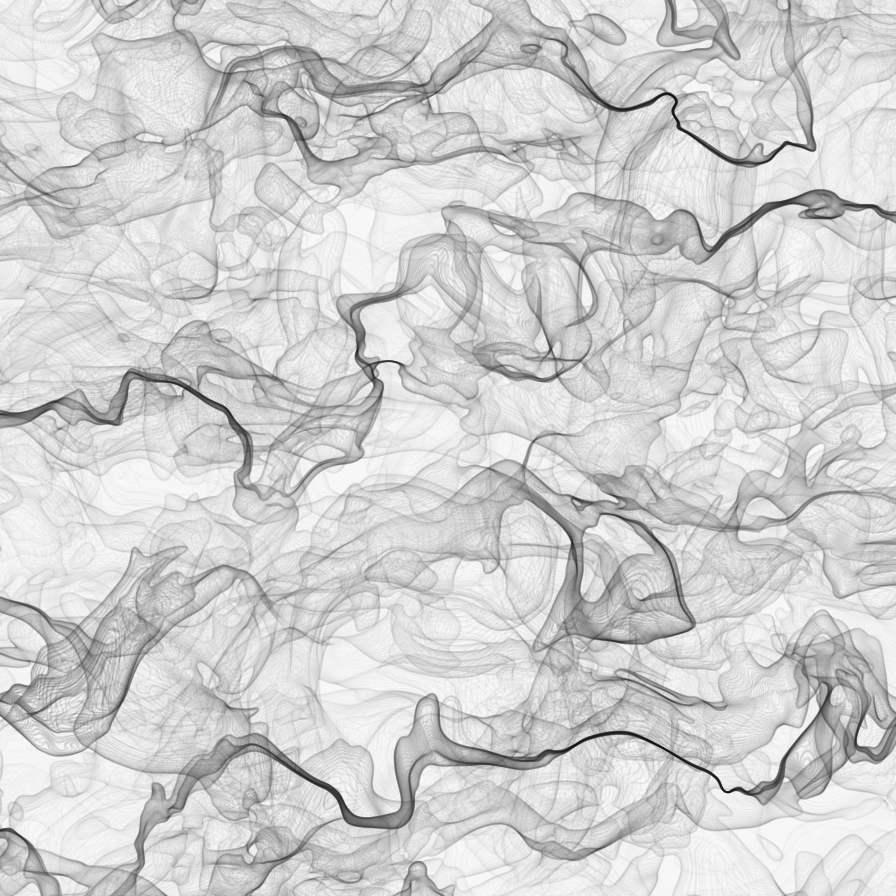
Write a three.js fragment shader that draws this texture.

```glsl
// Smoky marble: dark translucent veils of hair-thin threads on near-white paper.
// Each sheet sweeps one contour line through many phases of a warped noise field;
// the threads pile up into ropes and folds wherever neighbouring phases bunch.

varying vec2 vUv;

const int SHEETS = 5;
const int THREADS = 72;

vec4 hash4(vec2 p) {
  vec4 h = fract(p.xyxy * vec4(0.1031, 0.1030, 0.0973, 0.1099));
  h += dot(h, h.wzxy + 33.33);
  return fract((h.xxyz + h.yzzw) * h.zywx);
}

// Four independent slopes at one lattice corner, applied to the offset from it
vec4 cornerSlope(vec2 cell, vec2 offset) {
  vec4 slopeX = hash4(cell) * 2.0 - 1.0;
  vec4 slopeY = hash4(cell + 171.0) * 2.0 - 1.0;
  return slopeX * offset.x + slopeY * offset.y;
}

// Gradient noise in four channels
vec4 gradientNoise(vec2 p) {
  vec2 cell = floor(p);
  vec2 f = p - cell;
  vec2 u = f * f * f * (f * (f * 6.0 - 15.0) + 10.0);
  vec2 e = vec2(1.0, 0.0);
  vec4 low = mix(cornerSlope(cell, f), cornerSlope(cell + e, f - e), u.x);
  vec4 high = mix(cornerSlope(cell + e.yx, f - e.yx),
                  cornerSlope(cell + 1.0, f - 1.0), u.x);
  return mix(low, high, u.y);
}

vec4 fractalNoise(vec2 p) {
  vec4 total = vec4(0.0);
  float gain = 1.0;
  for (int i = 0; i < 4; i++) {
    total += gain * gradientNoise(p);
    p = mat2(1.6, 1.2, -1.2, 1.6) * p + 17.3;
    gain *= 0.47;
  }
  return total;
}

// x: height whose whole-number contours run mostly across; yzw: sway by phase
vec4 threadField(vec2 p, vec2 seed, float spread) {
  vec4 bend = gradientNoise(p * 4.2 + seed)
            + 0.5 * gradientNoise(p * 9.5 + seed + 31.7);
  vec2 q = p + 0.14 * bend.xy;
  vec4 n = fractalNoise(q * vec2(4.0, 4.8) + seed + 63.1);
  float sway = spread * (1.0 + 1.7 * bend.z);
  return vec4(3.8 * (q.y - 0.2 * q.x) + n.x, sway * n.yzw);
}

// Accumulated ink of all the threads in one sheet
float sheetInk(vec2 p, vec2 seed, float spread) {
  float probe = 0.001;
  float halfWidth = 0.0016;
  vec4 field = threadField(p, seed, spread);
  vec4 alongX = (threadField(p + vec2(probe, 0.0), seed, spread) - field) / probe;
  vec4 alongY = (threadField(p + vec2(0.0, probe), seed, spread) - field) / probe;

  float ink = 0.0;
  for (int i = 0; i < THREADS; i++) {
    float phase = 6.28319 * float(i) / float(THREADS);
    vec4 weights = vec4(1.0, cos(phase), sin(phase), sin(2.0 * phase));
    float height = dot(field, weights);
    float steepness = length(vec2(dot(alongX, weights), dot(alongY, weights)));
    float dist = abs(fract(height + 0.5) - 0.5) / (steepness + 0.5);
    ink += 1.0 - smoothstep(0.0, halfWidth, dist);
  }

  // Some stretches carry more ink than others
  float strength = 1.0 + 2.2 * gradientNoise(p * 3.3 + seed + 113.0).w;
  return ink * max(strength, 0.15);
}

void main() {
  // Tight dark ropes first, then ever wider and fainter veils
  float ink = 0.0;
  for (int i = 0; i < SHEETS; i++) {
    float k = float(i);
    vec2 seed = vec2(41.3, 27.9) * (k + 1.0);
    ink += sheetInk(vUv, seed, 0.28 + 0.4 * k) * 0.057 * pow(0.72, k);
  }

  // Piled-up threads saturate gently
  ink /= 1.0 + 0.2 * ink;
  vec3 paper = vec3(0.97);
  gl_FragColor = vec4(paper * exp(-ink), 1.0);
}
```
